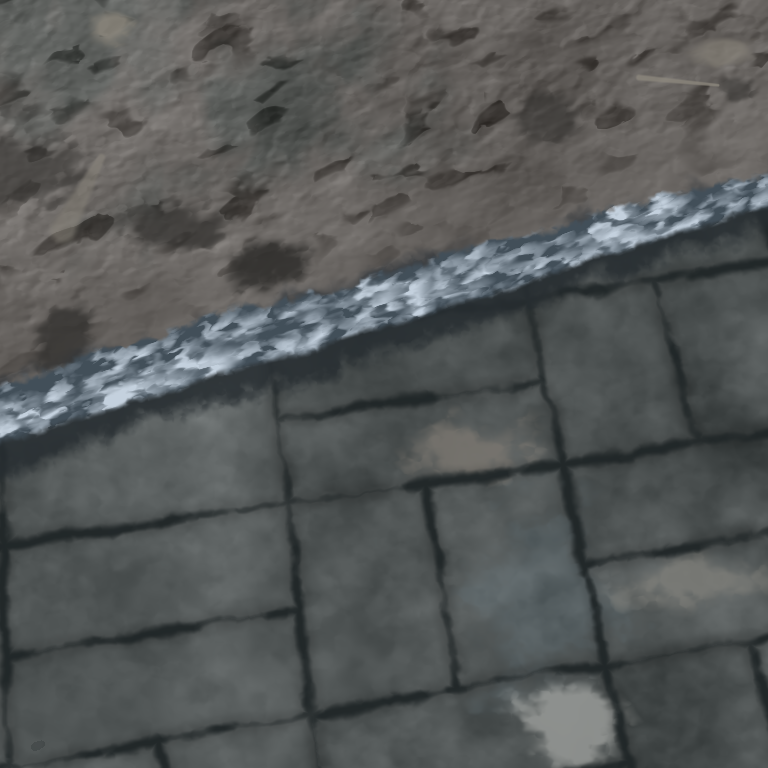
Give the GLSL for this texture, as a Shadertoy shader.

```glsl
// Weathered basket-weave paving below a slanted granite curb and rough bare soil.
#define SOIL vec3(0.412, 0.397, 0.384)
#define BRICK vec3(0.318, 0.338, 0.338)
#define JOINT vec3(0.125, 0.15, 0.155)
#define STONE vec3(0.26, 0.31, 0.35)
#define FLECK vec3(0.77, 0.82, 0.87)
#define JOINT_WIDTH 0.005
#define SOIL_RELIEF 0.095
#define BRICK_MOTTLE 0.07
#define EDGE_WOBBLE 0.006

vec2 hash2(vec2 p) {
  vec3 q = fract(p.xyx * vec3(0.1031, 0.103, 0.0973));
  q += dot(q, q.yzx + 33.33);
  return fract((q.xx + q.yz) * q.zy);
}

// Smooth cellular noise: random cell values blended by distance, -0.5 to 0.5.
float cells(vec2 p) {
  float sum = 0.0, total = 0.02;
  for (int k = 0; k < 9; k++) {
    vec2 c = floor(p) + vec2(k % 3 - 1, k / 3 - 1);
    vec2 h = hash2(c), d = c + h - p;
    float w = max(0.0, 1.0 - dot(d, d));
    w *= w * w;
    sum += w * (fract(h.x * 7.3 + h.y * 3.1) - 0.5);
    total += w;
  }
  return sum / total;
}

// Four layers of cells, roughly -1 to 1.
float mottle(vec2 p) {
  float sum = 0.0, amp = 1.3;
  for (int i = 0; i < 4; i++) {
    sum += amp * cells(p);
    p = p * 2.0 + 17.3;
    amp *= 0.68;
  }
  return sum;
}

// Soft ellipse with a ragged rim.
float spot(vec2 p, float x, float y, float rx, float ry, float ragged) {
  return 1.0 - smoothstep(0.4, 1.25, length((p - vec2(x, y)) / vec2(rx, ry)) + ragged);
}

// Tapered soft stroke between two points.
float stroke(vec2 p, vec2 a, vec2 b, float wide) {
  vec2 ab = b - a;
  float t = clamp(dot(p - a, ab) / dot(ab, ab), 0.0, 1.0);
  float r = wide * (0.25 + 0.75 * t);
  return 1.0 - smoothstep(r * 0.5, r + 0.002, length(p - a - ab * t));
}

vec3 soil(vec2 p, float above) {
  vec2 q = vec2(p.x, p.y - 0.25 * p.x), g = q * vec2(12, 18);
  float broad = mottle(q * 4.0), grain = mottle(g);
  float relief = grain - mottle(g + vec2(-0.06, 0.09));
  float clod = cells(q * vec2(27, 44) + 0.5 * grain);
  float rough = mix(0.45, 1.0, smoothstep(0.02, 0.14, above));
  vec3 col = mix(SOIL, vec3(0.37, 0.38, 0.37), spot(p, 0.08, 0.93, 0.3, 0.2, broad));
  col += 0.05 * broad + rough * (SOIL_RELIEF * clamp(relief, -1.2, 1.2)
    + 0.045 * grain - 0.14 * smoothstep(0.17, 0.38, clod));
  // Hollows and dark clods
  float rag = 0.8 * grain;
  float dark = spot(p, 0.335, 0.655, 0.06, 0.036, rag);
  dark = max(dark, 0.75 * spot(p, 0.22, 0.7, 0.07, 0.037, rag));
  dark = max(dark, 0.85 * spot(p, 0.085, 0.56, 0.035, 0.055, rag));
  dark = max(dark, 0.6 * spot(p, 0.02, 0.78, 0.08, 0.07, rag));
  dark = max(dark, 0.6 * spot(p, 0.71, 0.84, 0.045, 0.025, rag));
  dark = max(dark, 0.6 * spot(p, 0.96, 0.885, 0.02, 0.015, rag));
  col = mix(col, vec3(0.185, 0.18, 0.172), 0.85 * dark);
  // Dry leaves, pale stone and a twig
  float pale = 0.5 * stroke(p, vec2(0.132, 0.795), vec2(0.082, 0.7), 0.02);
  pale = max(pale, 0.85 * spot(p, 0.15, 0.968, 0.028, 0.024, rag));
  pale = max(pale, 0.6 * spot(p, 0.945, 0.93, 0.035, 0.014, rag));
  pale = max(pale, 0.8 * stroke(p, vec2(0.935, 0.889), vec2(0.832, 0.899), 0.0035));
  return mix(col, vec3(0.55, 0.53, 0.49), pale);
}

vec3 paving(vec2 p) {
  float broad = mottle(p * 5.0 + 2.0), fine = mottle(p * vec2(12, 15));
  vec2 q = p + EDGE_WOBBLE * vec2(fine, mottle(p * 13.0 + 7.0));
  // Fan-shaped grid; even blocks lie flat, odd blocks stand upright
  float low = 0.172 * q.x, high = 0.287 + 0.15 * q.x;
  bool upper = q.y > high;
  vec2 size = vec2(0.404 - 0.098 * q.y, upper ? 0.22 : high - low);
  vec2 grid = vec2(q.x - 0.01 + 0.019 * q.y, q.y - (upper ? high : low)) / size;
  if (upper) grid.y += 1.0;
  vec2 block = floor(grid), f = fract(grid);
  vec2 split = mod(block.x + block.y, 2.0) < 0.5 ? vec2(1, 2) : vec2(2, 1);
  if (block.x < 0.5 && block.y > 0.5) split = vec2(1);
  vec2 rim = (0.5 - abs(fract(f * split) - 0.5)) * size / split;
  float edge = min(rim.x, rim.y);
  // Worn faces
  float tone = hash2(block * 2.0 + floor(f * split) + 11.0).x - 0.5;
  vec3 col = BRICK + 0.03 * tone + BRICK_MOTTLE * (broad + 0.6 * fine);
  col += 0.03 * cells(p * 55.0);
  col -= 0.045 * smoothstep(0.7, 1.0, p.x) * smoothstep(0.3, 0.45, p.y);
  float rag = 0.7 * fine;
  col += 0.045 * spot(p, 0.17, 0.12, 0.24, 0.1, rag);
  col += vec3(0.06, 0.075, 0.085) * spot(p, 0.7, 0.23, 0.09, 0.14, rag);
  col = mix(col, vec3(0.48, 0.465, 0.44), 0.85 * spot(p, 0.6, 0.415, 0.09, 0.045, rag));
  col = mix(col, vec3(0.58, 0.59, 0.58), 0.9 * spot(p, 0.735, 0.06, 0.06, 0.055, rag));
  col = mix(col, vec3(0.5, 0.5, 0.48), 0.8 * spot(p, 0.89, 0.245, 0.09, 0.03, rag));
  // Recessed joints, partly silted up
  float wear = mottle(p * 9.0 + 31.0);
  float gap = JOINT_WIDTH * (1.0 + 0.8 * wear);
  col *= 0.84 + 0.16 * smoothstep(0.0, 0.022, edge);
  float joint = 1.0 - smoothstep(gap * 0.2, gap * 1.9, edge);
  return mix(col, JOINT, joint * clamp(0.8 + 0.9 * wear, 0.25, 0.95));
}

vec3 granite(vec2 p, float across) {
  vec2 q = vec2(p.x, p.y - 0.3 * p.x);
  float streak = mottle(q * vec2(14, 32)), chip = cells(q * vec2(52, 88) + streak);
  float bright = 0.37 + 1.1 * chip + 0.5 * streak - 0.3 * smoothstep(0.65, 1.0, across);
  bright += 0.27 * (1.0 - smoothstep(0.15, 0.5, across)) * smoothstep(-0.02, 0.15, across);
  return mix(STONE, FLECK, clamp(bright, 0.0, 1.0));
}

void mainImage(out vec4 fragColor, in vec2 fragCoord) {
  vec2 p = fragCoord / iResolution.xy;
  float ragged = mottle(p * 20.0);
  float top = 0.497 + 0.32 * p.x - 0.04 * p.x * p.x + 0.012 * ragged;
  float bottom = 0.422 + 0.307 * p.x + 0.006 * ragged;
  float above = p.y - top, rise = p.y - bottom;
  vec3 col = vec3(0);
  // Shadow under the curb, then stone, then soil
  if (rise < 0.01) {
    float shade = smoothstep(-0.048, -0.016, rise - 0.012 * ragged);
    col = mix(paving(p), vec3(0.15, 0.175, 0.19), 0.86 * shade);
  }
  if (rise > -0.01 && above < 0.01)
    col = mix(col, granite(p, rise / (top - bottom)), smoothstep(-0.005, 0.006, rise));
  if (above > -0.01) {
    float crevice = 1.0 - smoothstep(0.0, 0.022, above);
    crevice *= smoothstep(-0.3, 0.5, mottle(p * 7.0 + 4.0));
    vec3 earth = mix(soil(p, above), vec3(0.18, 0.2, 0.22), 0.75 * crevice);
    col = mix(col, earth, smoothstep(-0.005, 0.005, above));
  }
  fragColor = vec4(clamp(col, 0.0, 1.0), 1.0);
}
```
